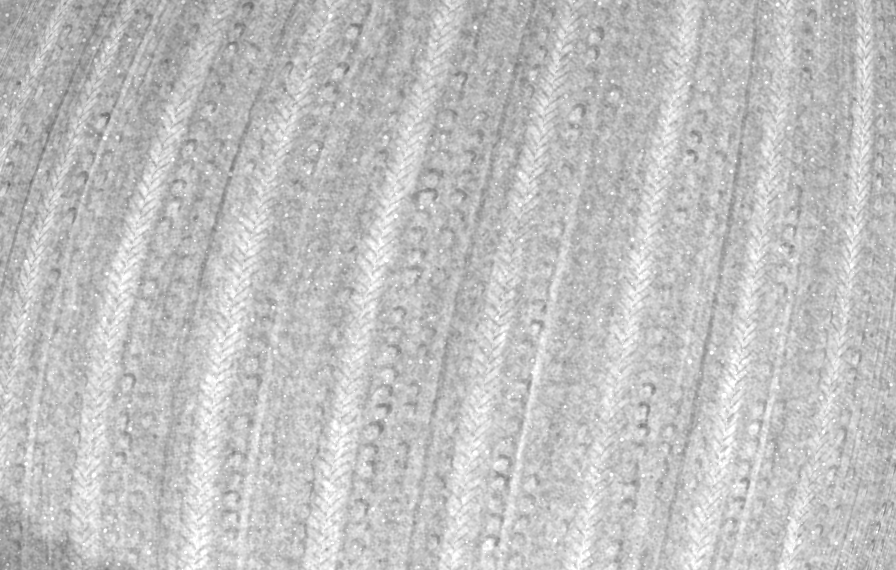
A WebGL 1 fragment shader for this texture:

```glsl
precision highp float;
// Grey brushed ground crossed by bowed, plaited bright tracks with crescent imprints.
// A bent cylinder mapping turns the canvas into track coordinates; each track cell
// is then built from a chevron plait, thin rails, crescents, streaks, grain and glints.
uniform vec2 u_resolution;

const float TRACK_ANGLE = 0.268;   // angle between neighbouring tracks
const float PLAIT_RATE = 80.0;     // chevrons per canvas width
const float CRESCENT_RATE = 46.0;  // crescents per canvas width

float hash(vec2 p) {
  return fract(sin(dot(p, vec2(127.1, 311.7))) * 43758.5453);
}

float noise(vec2 p) {
  vec2 i = floor(p), f = fract(p);
  f = f * f * (3.0 - 2.0 * f);
  return mix(mix(hash(i), hash(i + vec2(1.0, 0.0)), f.x),
             mix(hash(i + vec2(0.0, 1.0)), hash(i + 1.0), f.x), f.y);
}

// Noise centred on zero
float wobble(vec2 p) { return noise(p) - 0.5; }

// Soft band of given half width around zero
float band(float d, float halfWidth) {
  return 1.0 - smoothstep(halfWidth * 0.4, halfWidth * 1.4, abs(d));
}

// Track number at a point: x and height both run 0..1
float trackCoord(float x, float height) {
  float centre = 0.444 + 0.088 * height;
  float radius = 0.549 + 0.117 * height - 0.158 * height * height;
  float middle = 3.6 - 0.4 * height * height;
  return middle + asin(clamp((x - centre) / radius, -0.99, 0.99)) / TRACK_ANGLE;
}

// Interleaved slanted strands, the two halves shifted by half a step
float plait(float d, float along, float halfWidth) {
  float side = step(0.0, d);
  float phase = along * PLAIT_RATE - 1.1 * abs(d) / halfWidth + 0.5 * side;
  float strand = abs(fract(phase) - 0.5) * 2.0;
  float tone = 0.65 + 0.35 * hash(vec2(floor(phase), side));
  return (1.0 - smoothstep(0.35, 1.0, strand)) * tone;
}

// Row of pressed crescents: dark rim with a light lower lip
float crescents(float d, float along, float size, float seed) {
  float phase = along * CRESCENT_RATE + seed;
  float id = floor(phase);
  vec2 q = vec2(d / size + 0.6 * (hash(vec2(id, seed)) - 0.5), 2.0 * fract(phase) - 1.0);
  float rim = band(length(q) - 0.62, 0.24) * smoothstep(-0.3, 0.3, q.x + q.y);
  float lip = band(length(q - vec2(-0.1, -0.35)) - 0.3, 0.25);
  return (0.6 * lip - rim) * (0.3 + 0.7 * hash(vec2(seed, id)));
}

// One small bright grain in some cells of a grid
float glints(vec2 p, float rate, float share) {
  vec2 cell = floor(p * rate);
  vec2 centre = 0.3 + 0.4 * vec2(hash(cell + 3.1), hash(cell + 7.7));
  float radius = mix(0.1, 0.28, hash(cell + 5.3));
  float dist = length(fract(p * rate) - centre);
  return step(hash(cell), share) * (1.0 - smoothstep(radius * 0.3, radius, dist));
}

// Broad light: dim upper left, shaded right edge and a dark lower left corner
float lighting(vec2 uv, vec2 p) {
  float light = 0.785 - 0.07 * uv.y * uv.y - 0.08 * (1.0 - uv.x) * uv.y;
  light -= 0.04 * smoothstep(0.85, 1.0, uv.x);
  float corner = uv.y / 0.12 + uv.x / 0.14 + 0.5 * wobble(p * 40.0);
  return light - 0.14 * (1.0 - smoothstep(0.75, 1.2, corner));
}

void main() {
  vec2 uv = gl_FragCoord.xy / u_resolution;
  vec2 p = gl_FragCoord.xy / u_resolution.x;
  float u = trackCoord(uv.x, uv.y) + 0.015 * wobble(p * 60.0);
  float track = floor(u + 0.25);
  float d = u - track;
  float along = p.y + 0.004 * wobble(p * 50.0);
  float odd = mod(track, 2.0);
  float vary = hash(vec2(track, 4.0));
  float tone = lighting(uv, p);

  // Streaks running along the tracks
  tone += 0.06 * wobble(vec2(u * 11.0, p.y * 3.0));
  tone += 0.10 * wobble(vec2(u * 30.0, p.y * 7.0));

  // Plaited track with worn edges, absent past the last tracks
  float present = step(-1.5, track) * step(track, 7.5);
  float halfWidth = mix(0.105, 0.13, vary);
  float wear = 0.75 + 0.5 * noise(vec2(track * 9.0, p.y * 14.0));
  float body = present * band(d + 0.02 * wobble(p * 90.0), halfWidth);
  tone += body * wear * (0.035 + 0.13 * plait(d, along, halfWidth));

  // Light rail on even tracks, dark groove on odd ones
  float rail = band(d - 0.38, 0.03) * (1.0 - odd);
  float groove = band(d - 0.68, 0.026) * odd;
  float fade = 0.4 + noise(vec2(track, p.y * 9.0));
  tone += present * fade * (0.08 * rail - 0.10 * groove);

  // Crescent rows beside the plait
  float patchy = 0.4 + noise(vec2(track * 5.0, p.y * 11.0));
  tone += 0.16 * patchy * crescents(d - 0.27, along, 0.09, vary + 1.0);
  tone += 0.09 * patchy * crescents(d - 0.50, along, 0.08, vary + 2.0);
  tone += 0.10 * patchy * crescents(d + 0.17, along, 0.06, vary + 3.0);

  // Grain on a turned grid, dark pits and bright glints
  vec2 turned = mat2(0.8, 0.6, -0.6, 0.8) * p;
  tone += 0.15 * wobble(turned * 400.0) + 0.12 * wobble(turned * 210.0);
  tone += 0.06 * wobble(turned * 95.0);
  tone -= 0.10 * glints(turned + 2.3, 70.0, 0.10);
  tone += 0.22 * glints(p, 80.0, 0.10) + 0.16 * glints(turned, 125.0, 0.08);

  gl_FragColor = vec4(vec3(clamp(tone, 0.0, 1.0)), 1.0);
}
```
